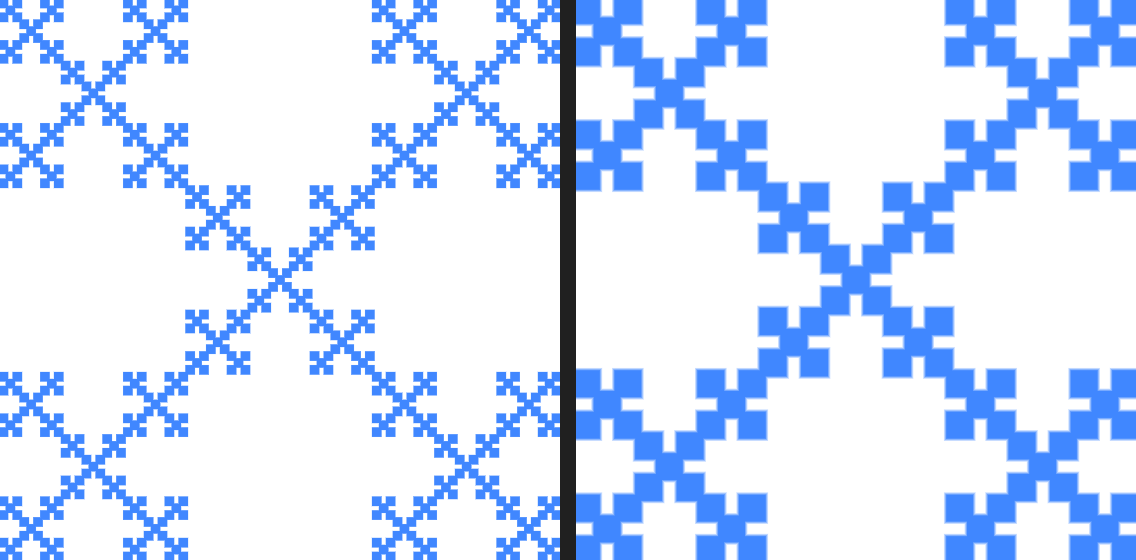
Left, the full canvas; right, a detail of the centre.
A three.js fragment shader for this pattern:

```glsl
// Diagonal cross fractal: each square splits into a 3 by 3 grid that keeps its
// centre and four corners. Folding the plane level by level gives the offset to
// the nearest smallest square, which is grown a little and filled in blue.

varying vec2 vUv;

const int LEVELS = 4;                        // 3^4 = 81 cells across and down
const float CELL = 1.0 / 81.0;               // side of the smallest grid cell
const float GROWTH = 0.205;                  // growth per side, in cells
const float EDGE = 1.0 / 512.0;              // width of the smoothed edge
const vec3 PAPER = vec3(1.0);
const vec3 BLUE = vec3(0.25, 0.53, 1.0);

// Offset from the centre of the nearest smallest square.
vec2 foldToSquare(vec2 p) {
  float spacing = 1.0 / 3.0;
  for (int i = 0; i < LEVELS; i++) {
    p = abs(p);
    // The diagonal x + y = spacing parts the centre child from the corner one.
    if (p.x + p.y > spacing) p -= spacing;
    spacing /= 3.0;
  }
  return p;
}

float squareDistance(vec2 p, float halfSide) {
  vec2 d = abs(p) - halfSide;
  return max(d.x, d.y);
}

void main() {
  vec2 offset = foldToSquare(vUv - 0.5);
  float d = squareDistance(offset, CELL * (0.5 + GROWTH));
  float ink = clamp(0.5 - d / EDGE, 0.0, 1.0);
  gl_FragColor = vec4(mix(PAPER, BLUE, ink), 1.0);
}
```
